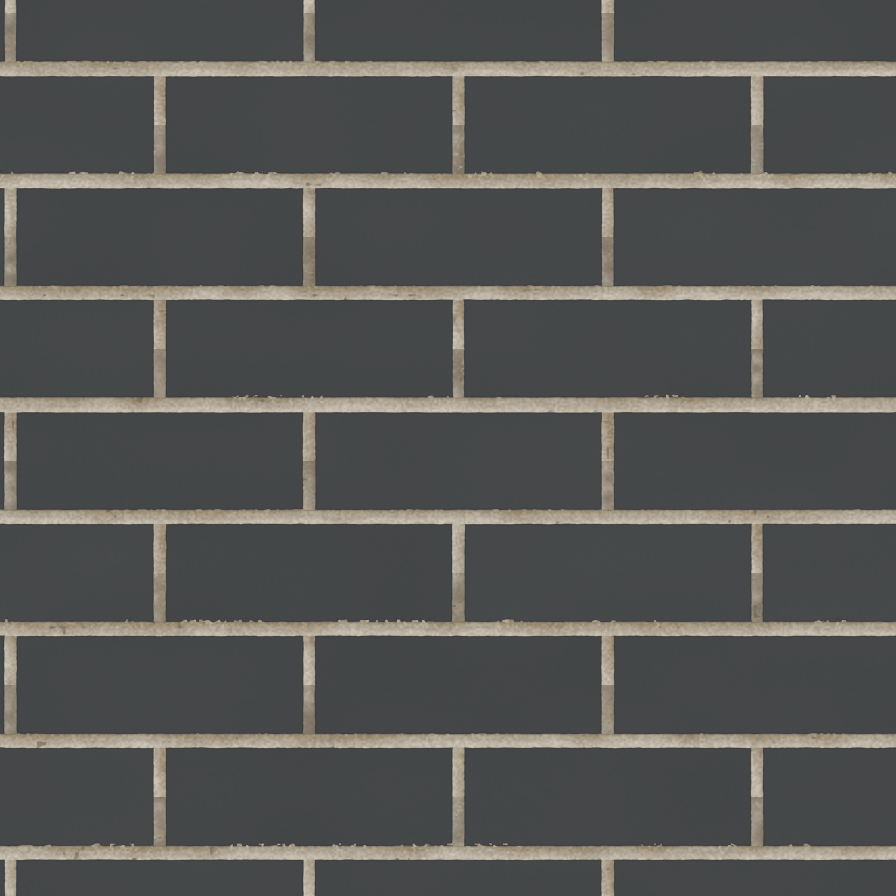
Give the GLSL for this texture, as a WebGL 1 fragment shader.

```glsl
precision highp float;

uniform vec2 u_resolution;

// Layout, in repeats and canvas units
const float COLUMNS = 3.0;
const float ROWS = 8.0;
const vec2 OFFSET = vec2(0.035, 0.385);  // in bricks
const float BED_HALF = 0.0080;           // horizontal joint
const float HEAD_HALF = 0.0066;          // vertical joint
const float WIDTH_VARIATION = 0.0009;
const float EDGE_WOBBLE = 0.0011;
const float CHIP_DEPTH = 0.0026;
const float GRAIN = 0.085;
const float BRICK_VARIATION = 0.008;

const vec3 BRICK = vec3(0.270, 0.279, 0.285);
const vec3 BRICK_RIM = vec3(0.215, 0.215, 0.215);
const vec3 MORTAR_LIGHT = vec3(0.755, 0.725, 0.665);
const vec3 MORTAR_MID = vec3(0.680, 0.640, 0.570);
const vec3 MORTAR_TAN = vec3(0.610, 0.550, 0.460);
const vec3 MORTAR_DARK = vec3(0.420, 0.385, 0.330);

float hash(vec2 p) {
  return fract(sin(dot(p, vec2(127.1, 311.7))) * 43758.5453);
}

// Value noise over the unit square that wraps after "cells" lattice steps
float wrapNoise(vec2 uv, vec2 cells) {
  vec2 p = uv * cells;
  vec2 i = floor(p);
  vec2 f = fract(p);
  f = f * f * (3.0 - 2.0 * f);
  vec2 a = mod(i, cells);
  vec2 b = mod(i + 1.0, cells);
  return mix(mix(hash(a), hash(vec2(b.x, a.y)), f.x),
             mix(hash(vec2(a.x, b.y)), hash(b), f.x), f.y);
}

// Blends light, middle and tan mortar as shade goes from 0 to 1
vec3 mortarTone(float shade) {
  vec3 tone = mix(MORTAR_LIGHT, MORTAR_MID, smoothstep(0.10, 0.50, shade));
  return mix(tone, MORTAR_TAN, smoothstep(0.50, 0.90, shade));
}

void main() {
  vec2 uv = gl_FragCoord.xy / u_resolution;
  float blur = 0.8 / min(u_resolution.x, u_resolution.y);

  // Running bond: every second row moves by half a brick
  float v = uv.y * ROWS - OFFSET.y;
  float row = mod(floor(v), ROWS);
  float h = uv.x * COLUMNS - OFFSET.x - 0.5 * (1.0 - mod(row, 2.0));
  float bedId = mod(floor(v + 0.5), ROWS);
  float headId = mod(floor(h + 0.5), COLUMNS);
  float brickId = mod(floor(h), COLUMNS);

  // Signed distances from the joint centre lines
  float bed = (v - floor(v + 0.5)) / ROWS;
  float head = (h - floor(h + 0.5)) / COLUMNS;

  // Wear fields
  float wobble = wrapNoise(uv, vec2(90.0)) - 0.5;
  float fine = wrapNoise(uv, vec2(290.0)) - 0.5;
  float grain = wrapNoise(uv, vec2(430.0)) - 0.5;
  float patches = wrapNoise(uv, vec2(26.0, 34.0)) - 0.5;

  // Uneven joint widths; alternate beds have ragged upper edges
  float ragged = 0.25 + 0.75 * (1.0 - mod(bedId, 2.0));
  float chipArea = smoothstep(0.48, 0.72, wrapNoise(uv, vec2(37.0, 16.0)));
  float chip = ragged * chipArea * smoothstep(0.0, 0.3, fine) * step(0.0, bed);
  float edge = EDGE_WOBBLE * (0.6 * wobble + 0.4 * fine);
  float bedHalf = BED_HALF + WIDTH_VARIATION * (hash(vec2(bedId, 3.7)) - 0.5);
  float headHalf = HEAD_HALF
                 + WIDTH_VARIATION * (hash(vec2(headId, row + 9.3)) - 0.5);
  float bedDistance = abs(bed) - bedHalf - edge - CHIP_DEPTH * chip;
  float headDistance = abs(head) - headHalf - edge;
  float bedMask = 1.0 - smoothstep(-blur, blur, bedDistance);
  float jointDistance = min(bedDistance, headDistance);
  float jointMask = 1.0 - smoothstep(-blur, blur, jointDistance);

  // Beds are lit below; heads are lit at left and browner near their top
  float bedShade = 0.46 + 0.42 * bed / bedHalf + 0.50 * patches;
  float topStain = smoothstep(0.55, 0.95, fract(v));
  float headShade = 0.40 + 0.26 * head / headHalf + 0.22 * topStain
                  + 0.65 * patches;
  vec3 mortar = mix(mortarTone(headShade), mortarTone(bedShade), bedMask);
  mortar += GRAIN * (grain + 0.6 * fine);

  // Sparse pits, shadow under the bricks and pale chipped flecks
  float pit = smoothstep(0.84, 0.95, wrapNoise(uv, vec2(140.0, 170.0)))
            * smoothstep(0.05, 0.30, patches);
  float shadow = smoothstep(-0.0022, 0.0, bedDistance)
               * step(0.0, bed) * (0.45 + 0.5 * wobble);
  mortar = mix(mortar, MORTAR_DARK, clamp(0.6 * pit + shadow, 0.0, 0.8));
  mortar = mix(mortar, MORTAR_LIGHT, 0.5 * chip * smoothstep(-0.1, 0.3, grain));

  // Nearly flat brick faces with a thin dark rim
  float tone = hash(vec2(brickId, row + 1.9)) - 0.5
             + wrapNoise(uv, vec2(9.0, 16.0)) - 0.5 + 0.5 * grain;
  vec3 brick = BRICK + BRICK_VARIATION * tone;
  float rim = 1.0 - smoothstep(0.0, 0.0026, jointDistance);
  brick = mix(brick, BRICK_RIM, 0.6 * rim);

  gl_FragColor = vec4(mix(brick, mortar, jointMask), 1.0);
}
```
